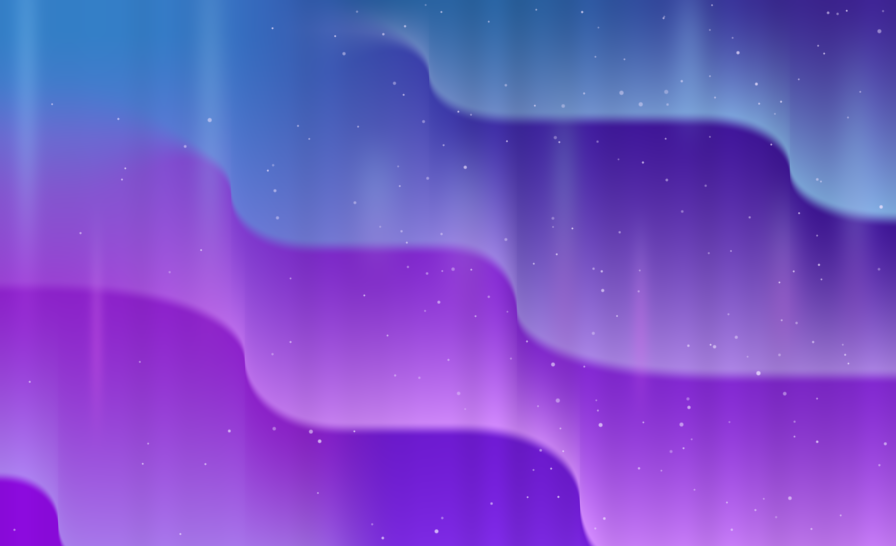
This background is drawn by a Shadertoy shader. Its source:

```glsl
float hash(vec2 p) {
    vec3 q = fract(vec3(p.xyx) * 0.1031);
    q += dot(q, q.yzx + 33.33);
    return fract((q.x + q.y) * q.z);
}

float noise(float x) {
    float cell = floor(x);
    return mix(hash(vec2(cell, 7.0)), hash(vec2(cell + 1.0, 7.0)), smoothstep(0.0, 1.0, x - cell));
}

// Rounded step from 0 to 1 with a steep centre and separate shoulder widths
float bend(float x, float centre, float leftWidth, float rightWidth) {
    float side = x - centre;
    float t = clamp(abs(side) / (side < 0.0 ? leftWidth : rightWidth), 0.0, 1.0);
    return 0.5 + 0.5 * sign(side) * sqrt(1.0 - pow(1.0 - t, 2.4));
}

// Heights of the four ribbon crests, from top to bottom
vec4 crests(float x) {
    return vec4(
        0.943 - 0.162 * bend(x, 0.479, 0.104, 0.104) - 0.183 * bend(x, 0.8815, 0.11, 0.13),
        0.745 - 0.198 * bend(x, 0.258, 0.13, 0.10) - 0.236 * bend(x, 0.577, 0.085, 0.25),
        0.474 - 0.260 * bend(x, 0.273, 0.24, 0.12) - 0.260 * bend(x, 0.647, 0.14, 0.07),
        0.126 - 0.170 * bend(x, 0.065, 0.07, 0.05));
}

// Colour between two crests: deep at the top, luminous at the base
vec3 ribbon(float y, float top, float base, float across,
            vec3 leftTop, vec3 rightTop, vec3 leftBase, vec3 rightBase) {
    float depth = pow(clamp((top - y) / max(top - base, 0.01), 0.0, 1.0), 1.35);
    return mix(mix(leftTop, rightTop, across), mix(leftBase, rightBase, across), depth);
}

// Vertical light shafts: x, half width, centre height, vertical reach
float shafts(vec2 uv) {
    const vec4 rays[10] = vec4[10](
        vec4(0.235, 0.018, 0.78, 0.50), vec4(0.030, 0.014, 0.80, 0.50),
        vec4(0.108, 0.008, 0.40, 0.25), vec4(0.420, 0.025, 0.62, 0.16),
        vec4(0.520, 0.030, 0.58, 0.20), vec4(0.715, 0.010, 0.42, 0.22),
        vec4(0.770, 0.020, 0.90, 0.20), vec4(0.955, 0.020, 0.65, 0.35),
        vec4(0.875, 0.020, 0.50, 0.20), vec4(0.630, 0.018, 0.60, 0.35));
    float light = 0.0;
    for (int i = 0; i < 10; i++) {
        vec2 d = (uv - rays[i].xz) / rays[i].yw;
        light += exp(-d.x * d.x) * smoothstep(1.0, 0.1, abs(d.y));
    }
    return light;
}

// Scattered dots, denser toward the right
float stars(vec2 uv, float aspect, float pixel) {
    float light = 0.0;
    for (int i = 0; i < 2; i++) {
        vec2 grid = vec2(uv.x * aspect, uv.y) * (17.0 + 8.0 * float(i));
        vec2 cell = floor(grid) + 61.0 * float(i);
        vec2 spot = 0.2 + 0.6 * vec2(hash(cell + 3.1), hash(cell + 8.7));
        float size = mix(0.0014, 0.0038, pow(hash(cell + 15.3), 3.0));
        float d = length(fract(grid) - spot) / (17.0 + 8.0 * float(i));
        float present = step(hash(cell), mix(0.04, 0.17, smoothstep(0.1, 0.6, uv.x)));
        light += present * smoothstep(size + pixel, size - pixel, d) * mix(0.35, 0.8, hash(cell + 22.9));
    }
    return light;
}

void mainImage(out vec4 fragColor, in vec2 fragCoord) {
    vec2 uv = fragCoord / iResolution.xy;
    float x = uv.x, y = uv.y;
    float pixel = 1.0 / iResolution.y;

    // Soft coverage, widened on the steep bends and the faded left ends
    vec4 crest = crests(x);
    vec4 slope = abs(crests(x + 0.5 / iResolution.x) - crests(x - 0.5 / iResolution.x));
    vec4 soft = vec4(mix(0.13, 0.016, smoothstep(0.30, 0.47, x)),
                     mix(0.12, 0.016, smoothstep(0.08, 0.24, x)), 0.014, 0.012) + 0.5 * slope;
    vec4 cover = smoothstep(soft, -soft, vec4(y) - crest);
    cover.x = mix(1.0, cover.x, smoothstep(0.28, 0.46, x));

    // Sky, then each ribbon over the last
    vec3 color = ribbon(y, 1.0, crest.x, smoothstep(0.55, 0.95, x),
        vec3(0.16, 0.38, 0.62), vec3(0.24, 0.14, 0.57),
        vec3(0.43, 0.53, 0.76), vec3(0.50, 0.68, 0.87));
    vec3 blue = ribbon(y, crest.x, crest.y, smoothstep(0.10, 0.75, x),
        vec3(0.20, 0.49, 0.77), vec3(0.24, 0.08, 0.58),
        vec3(0.35, 0.46, 0.82), vec3(0.66, 0.51, 0.87));
    vec3 violet = ribbon(y, crest.y, crest.z, smoothstep(0.05, 0.42, x),
        vec3(0.48, 0.36, 0.80), vec3(0.49, 0.15, 0.79),
        vec3(0.60, 0.25, 0.82), vec3(0.80, 0.53, 0.96));
    vec3 purple = ribbon(y, crest.z, crest.w, smoothstep(0.33, 0.45, x),
        vec3(0.54, 0.13, 0.78), vec3(0.42, 0.10, 0.80),
        vec3(0.66, 0.50, 0.92), vec3(0.50, 0.18, 0.90));
    color = mix(color, blue, cover.x);
    color = mix(color, violet, cover.y);
    color = mix(color, purple, cover.z);
    color = mix(color, vec3(0.53, 0.04, 0.84), cover.w);

    // Curtain streaks, shafts and stars
    color *= 0.95 + 0.10 * noise(x * 38.0);
    vec3 tint = mix(vec3(0.90, 0.42, 0.94), vec3(0.58, 0.80, 0.95), smoothstep(0.35, 0.75, y));
    color = mix(color, tint, 0.24 * min(shafts(uv), 1.5));
    color = mix(color, vec3(0.93, 0.88, 1.0), min(stars(uv, iResolution.x / iResolution.y, pixel), 0.85));

    fragColor = vec4(color, 1.0);
}
```
